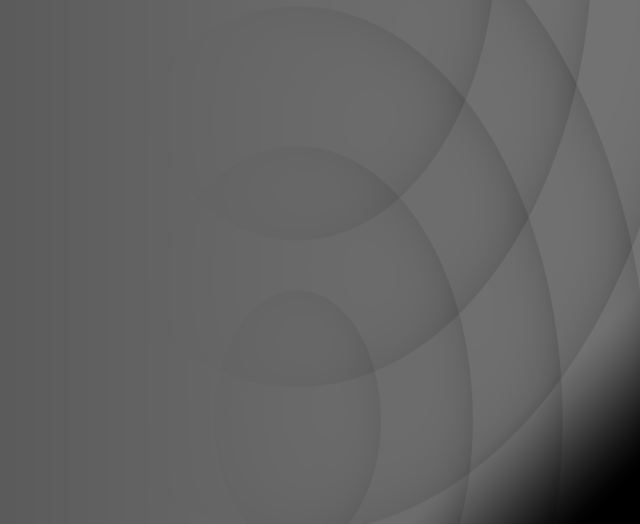
A Shadertoy shader for this background:

```glsl
// Darkening just inside the rim of an ellipse, fading toward its centre
float rimShade(vec2 offset, float aspect, float radius) {
    float depth = radius - length(offset / vec2(aspect, 1.0));
    float pixel = 1.2 / iResolution.y;
    return smoothstep(-pixel, pixel, depth) * exp(-max(depth, 0.0) / 0.065);
}

void mainImage(out vec4 fragColor, in vec2 fragCoord) {
    vec2 p = fragCoord / iResolution.y;

    // Grey base, lighter toward the right
    float grey = 0.355 + 0.122 * p.x - 0.035 * p.x * p.x;

    // Two families of nested ellipses
    float shade = 0.0;
    for (int i = 0; i < 3; i++) {
        shade += rimShade(p - vec2(0.568, 1.117), 0.658, 0.576 + 0.2795 * float(i));
    }
    for (int i = 0; i < 4; i++) {
        float n = float(i);
        shade += rimShade(p - vec2(0.568, 0.198), 0.64, 0.248 + 0.278 * n - 0.0035 * n * n);
    }
    float rimStrength = 0.125 * smoothstep(0.25, 1.05, p.x);
    grey *= 1.0 - rimStrength * shade;

    // Black lower right corner with a soft diagonal falloff
    float corner = clamp((p.x - p.y - 0.775) / 0.335, 0.0, 1.0);
    grey *= 1.0 - mix(corner, smoothstep(0.0, 1.0, corner), 0.5);

    fragColor = vec4(vec3(grey), 1.0);
}
```
